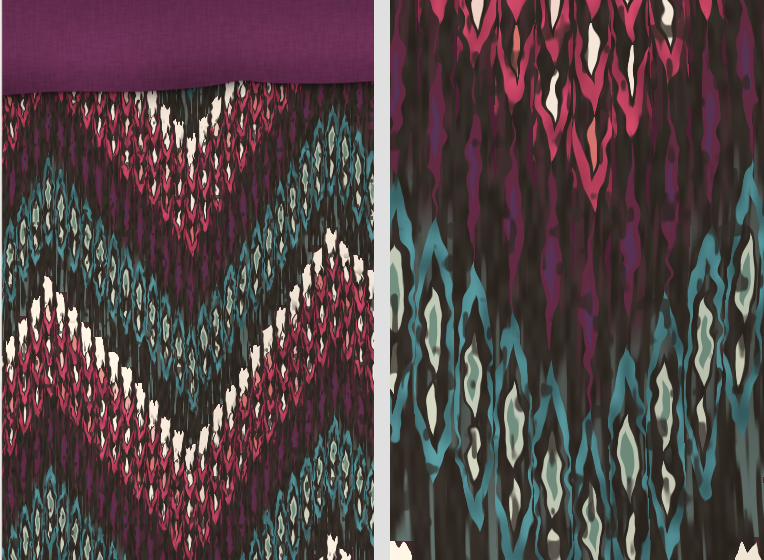
Left, the full canvas; right, a detail of the centre.
A Shadertoy shader for this pattern:

```glsl
// Ikat flame-stitch chevrons on dark cloth, below a folded plum hem.
// Columns are shifted along a triangle wave; each then stacks white, red,
// plum and teal motifs built from spindle and fang distance functions.

float hash(vec2 p) {
    p = fract(p * vec2(0.1031, 0.1137));
    p += dot(p, p.yx + 33.33);
    return fract((p.x + p.y) * p.x * 17.0);
}

float noise(vec2 p) {
    vec2 i = floor(p), f = fract(p);
    f = f * f * (3.0 - 2.0 * f);
    return mix(mix(hash(i), hash(i + vec2(1, 0)), f.x),
               mix(hash(i + vec2(0, 1)), hash(i + vec2(1, 1)), f.x), f.y);
}

// Pointed vertical lens
float spindle(float x, float y, float halfLength, float halfWidth) {
    y /= halfLength;
    return abs(x) - halfWidth * (1.0 - y * y);
}

// Two thin prongs at y = 0 that merge into one tip at y = len
float fang(float x, float y, float len) {
    y /= len;
    float outer = 0.47 * (1.0 - y * abs(y));
    float inner = 0.46 * (1.0 - y / 0.68);
    return max(max(abs(x) - outer, inner - abs(x)), -y);
}

void paint(inout vec3 base, vec3 colour, float dist, float aa) {
    base = mix(base, colour, smoothstep(aa, -aa, dist));
}

vec3 chevrons(vec2 p, float columnWidth) {
    vec3 cream = vec3(0.94, 0.89, 0.83), red = vec3(0.72, 0.25, 0.36);
    vec3 plum = vec3(0.37, 0.16, 0.25), teal = vec3(0.28, 0.49, 0.51);
    float aa = 0.75 / (iResolution.y * columnWidth);

    // Column coordinates, y pointing down, with a slight drape
    vec2 q = vec2(p.x - 0.3425, 0.206 - p.y) / columnWidth;
    q += 0.5 * (vec2(noise(p * 7.0), noise(p * 8.0 + 20.0)) - 0.5);
    float column = floor(q.x + 0.5);
    float u = q.x - column;
    float rise = abs(mod(column + 11.0, 22.0) - 11.0);
    float phase = q.y + 1.36 * rise + 0.18 * column;
    float band = floor(phase / 24.0);
    float d = mod(phase, 24.0);
    float vary = hash(vec2(column, band) + 40.0);
    d += 0.4 * (vary - 0.5) * step(1.0, d) * step(d, 23.0);
    u += 0.20 * (noise(q * vec2(3.5, 2.6) + 60.0) - 0.5);

    // Dark ground with fine warp streaks
    vec3 ground = vec3(0.18, 0.155, 0.135) + 0.06 * (noise(q * vec2(7.0, 2.0)) - 0.5);
    float streak = smoothstep(0.55, 0.85, noise(vec2(q.x * 8.0, q.y * 0.7) + 90.0));
    float cool = smoothstep(13.5, 15.0, d);
    vec3 c = mix(ground, mix(vec3(0.35, 0.18, 0.23), vec3(0.40, 0.48, 0.46), cool),
                 streak * mix(0.5, 0.8, smoothstep(19.0, 23.0, d)));

    // White flames, ragged at both ends and leaning along the zigzag
    float lean = (mod(column + 11.0, 22.0) < 11.0 ? -1.0 : 1.0) * u;
    float w = d + 0.8 * lean + 0.7 * noise(vec2(q.x * 7.0, column)) - 0.3;
    float taper = 0.35 - 0.07 * max(w - 1.0, 0.0);
    paint(c, cream, max(abs(u + 0.05) - taper, abs(w - 1.45) - 1.2), aa);
    paint(c, ground, spindle(u - 0.1, d - 2.6, 1.0, 0.15), aa);

    // Three rows of red fangs holding outlined cream tongues
    if (d > 2.2 && d < 9.4) {
        float row = floor((d - 2.2) / 2.4);
        float v = mod(d - 2.2, 2.4);
        vec3 dye = red * (0.75 + 0.4 * noise(q * vec2(3.0, 1.5)));
        float pale = hash(vec2(column + 7.0 * row, band + 12.0));
        paint(c, dye, fang(u, v, 2.35), aa);
        paint(c, dye * 0.8, spindle(abs(u) - 0.47, v - 1.8, 0.6, 0.07), aa);
        paint(c, ground, spindle(u, v - 0.65, 0.85, 0.25 - 0.03 * row), aa);
        paint(c, mix(vec3(0.82, 0.44, 0.42), cream, smoothstep(0.1, 0.6, pale)),
              spindle(u, v - 0.65, 0.7, 0.17 - 0.03 * row), aa);
    }

    // Plum spindles with violet hearts, long tails and a faint companion
    paint(c, plum, spindle(u, d - 12.0, 1.6 + 0.3 * vary, 0.22), aa);
    paint(c, plum, spindle(u, d - 12.0, 2.7, 0.08), aa);
    paint(c, vec3(0.33, 0.19, 0.32), spindle(u + 0.03, d - 12.0, 0.9, 0.10), aa);
    paint(c, plum * 0.8, spindle(abs(u) - 0.47, d - 10.2, 1.0, 0.06), aa);

    // Teal spires, pale eyes with green pupils, then teal fangs
    float e = d - 14.4;
    vec3 dye = teal * (0.7 + 0.5 * noise(q * vec2(3.0, 1.6) + 8.0));
    paint(c, dye, fang(u, 2.7 - e, 2.7), aa);
    paint(c, dye, spindle(abs(u) - 0.44, e - 3.6, 1.4, 0.07), aa);
    paint(c, ground, spindle(u, e - 3.0, 1.4, 0.30), aa);
    paint(c, vec3(0.72, 0.75, 0.68), spindle(u, e - 3.0, 1.15, 0.23), aa);
    paint(c, vec3(0.42, 0.53, 0.47), spindle(u, e - 3.0, 0.7, 0.13), aa);
    paint(c, dye, fang(u, e - 4.7, 2.4), aa);
    paint(c, ground, spindle(u, e - 5.1, 0.85, 0.22), aa);
    paint(c, vec3(0.78, 0.79, 0.71), spindle(u, e - 5.1, 0.7, 0.14), aa);

    // Dry patches where the dye missed the warp
    float worn = smoothstep(0.66, 0.82, noise(q * vec2(5.0, 2.2) + 130.0));
    return mix(c, ground, 0.75 * worn * smoothstep(0.8, 2.5, d));
}

// Plain woven cloth, lit across its middle
vec3 hemCloth(vec2 p, float height) {
    float weave = noise(p * vec2(90.0, 420.0)) + noise(p * vec2(400.0, 60.0)) - 1.0;
    float light = 0.86 + 0.22 * smoothstep(0.0, 0.07, height)
                - 0.12 * smoothstep(0.08, 0.17, height) + 0.16 * (noise(p * 6.0) - 0.5);
    return vec3(0.38, 0.17, 0.30) * (light + 0.09 * weave);
}

void mainImage(out vec4 fragColor, in vec2 fragCoord) {
    vec2 p = fragCoord / iResolution.y;
    float px = 1.0 / iResolution.y;
    float bump = (p.x - 0.43) / 0.035;
    float hem = 0.829 + 0.042 * p.x + 0.003 * sin(p.x * 18.0) + 0.006 * exp(-bump * bump);
    float height = p.y - hem;

    vec3 c = chevrons(p, 0.02305) * (0.94 + 0.16 * noise(p * 5.0 + 3.0));
    c *= 1.0 - 0.55 * exp(-max(-height, 0.0) / 0.012);    // shadow of the hem
    c = mix(c, hemCloth(p, height), smoothstep(-px, px, height));
    c = mix(vec3(0.93, 0.92, 0.90), c, smoothstep(-px, px, p.x - 0.0035));    // selvedge
    fragColor = vec4(c, 1.0);
}
```
